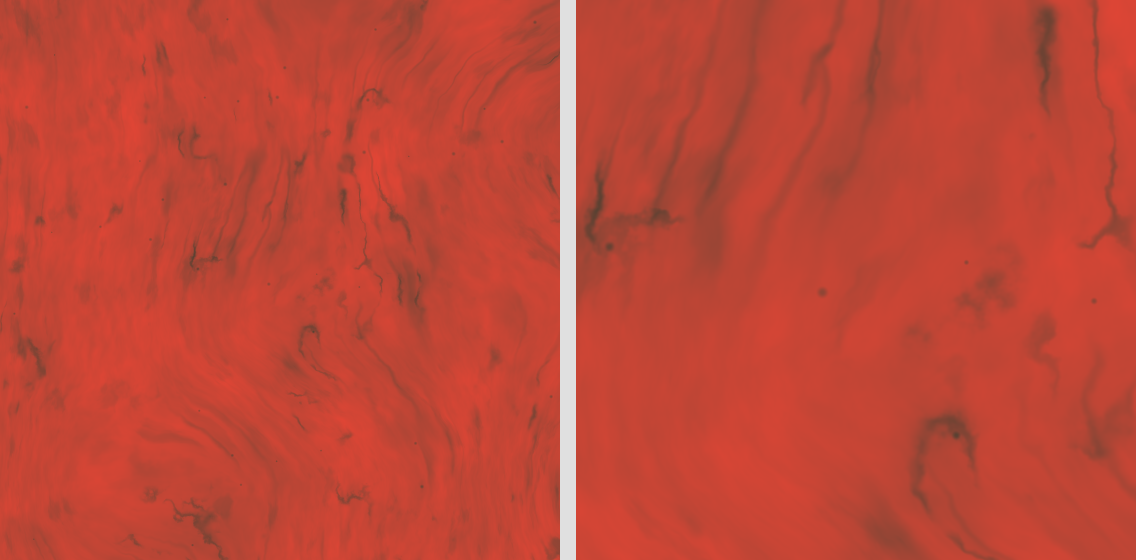
Left, the full canvas; right, a detail of the centre.
Reproduce this texture procedurally as a WebGL 2 fragment shader.

```glsl
#version 300 es
precision highp float;

uniform vec2 u_resolution;
out vec4 fragColor;

#define BASE_RED 0.775
#define GREEN_BLUE vec2(0.27, 0.208)
#define CLOUD_CONTRAST 0.20
#define MOTTLE_CONTRAST 0.13
#define GRAIN_CONTRAST 0.10
#define STRAND_DEPTH 0.15
#define CREASE_DEPTH 0.20
#define SPECK_DEPTH 0.22
#define BEND 0.34
#define STRAND_SCALE vec2(62.0, 7.0)
#define CREASE_SCALE vec2(27.0, 9.0)
#define SPECK_CELLS 13.0

float hash(vec2 p) {
    return fract(sin(dot(p, vec2(127.1, 311.7))) * 43758.5);
}

float noise(vec2 p) {
    vec2 cell = floor(p), f = fract(p);
    f = f * f * (3.0 - 2.0 * f);
    float low = mix(hash(cell), hash(cell + vec2(1, 0)), f.x);
    float high = mix(hash(cell + vec2(0, 1)), hash(cell + vec2(1, 1)), f.x);
    return mix(low, high, f.y);
}

float fbm(vec2 p) {
    float sum = 0.0, amplitude = 0.5;
    for (int i = 0; i < 5; i++) {
        sum += amplitude * noise(p);
        p = mat2(1.6, 1.2, -1.2, 1.6) * p + 17.3;
        amplitude *= 0.5;
    }
    return sum / 0.96875;
}

// Thin line along the middle level of a noise field
float ridge(vec2 p, float width) {
    return 1.0 - smoothstep(0.0, width, abs(2.0 * noise(p) - 1.0));
}

// Small round dots, at most one per cell
float specks(vec2 p) {
    vec2 q = p * SPECK_CELLS, cell = floor(q);
    vec2 centre = 0.2 + 0.6 * vec2(hash(cell + 3.1), hash(cell + 8.7));
    float radius = mix(0.025, 0.065, hash(cell + 5.9));
    float present = step(0.76, hash(cell + 1.3));
    return present * (1.0 - smoothstep(0.1 * radius, radius, length(fract(q) - centre)));
}

void main() {
    vec2 p = gl_FragCoord.xy / u_resolution.y;

    // Mostly vertical fibre direction, swept into broad curves
    vec2 fibre = p;
    fibre.x += BEND * noise(p * 3.2 + 4.6) + 0.03 * fbm(p * 15.0);
    fibre.y += 0.08 * fbm(p * 6.0 + 31.0);

    // Soft pigment clouds, drawn-out mottling and fine grain
    vec2 drift = vec2(fbm(p * 4.0 + 7.0), fbm(p * 4.0 + 23.0));
    float red = BASE_RED;
    red += CLOUD_CONTRAST * (fbm(p * vec2(5.2, 4.2) + 1.5 * drift) - 0.5);
    red += MOTTLE_CONTRAST * (fbm(fibre * vec2(24.0, 11.0) + 51.0) - 0.5);
    red += GRAIN_CONTRAST * (fbm(fibre * vec2(75.0, 36.0) + 9.0) - 0.5);

    // Wide patches of fine parallel strands, each fading along its length
    float patches = 0.12 + 0.88 * smoothstep(0.36, 0.66, fbm(p * 5.0 + 12.0));
    float fading = smoothstep(0.2, 0.85, noise(fibre * vec2(26.0, 13.0) + 2.0));
    float strands = 0.6 * smoothstep(0.5, 0.95, noise(fibre * STRAND_SCALE));
    strands += 0.75 * ridge(fibre * STRAND_SCALE * 0.65 + 60.0, 0.32);
    red -= STRAND_DEPTH * patches * strands * fading;

    // Short dark creases, strong only in places, with a faint stain
    float broken = smoothstep(0.5, 0.68, fbm(p * 11.0 + 40.0));
    broken *= smoothstep(0.25, 0.7, noise(p * 34.0 + 14.0));
    vec2 creasePoint = fibre * CREASE_SCALE + 0.8 * fbm(p * 30.0);
    float crease = ridge(creasePoint, 0.2) + 0.2 * ridge(creasePoint, 0.7);
    red -= CREASE_DEPTH * broken * crease;

    // Small ragged smudges and isolated specks
    red -= 0.09 * smoothstep(0.62, 0.8, fbm(fibre * vec2(26.0, 15.0) + 85.0));
    red -= SPECK_DEPTH * specks(p);

    red = clamp(red, 0.35, 0.89);
    float shade = smoothstep(0.3, 0.62, red);
    fragColor = vec4(red, GREEN_BLUE * mix(0.94, 1.0, shade), 1.0);
}
```
